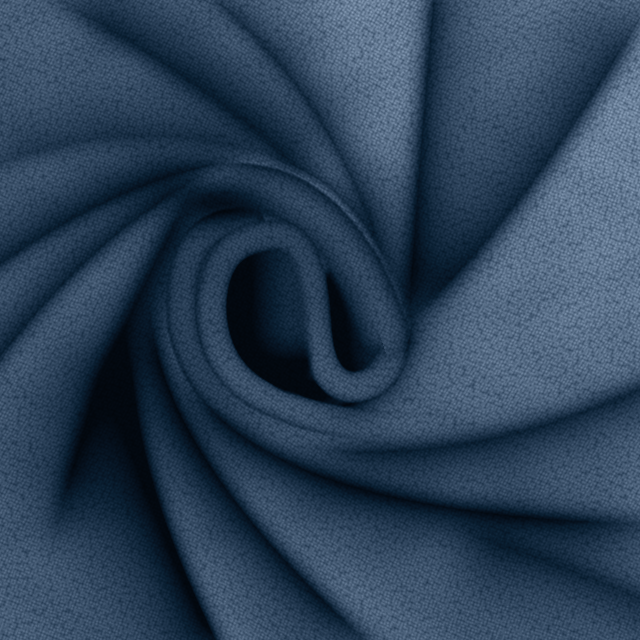
This texture is drawn by a WebGL 1 fragment shader. Its source:

```glsl
precision highp float;
// Blue knitted cloth twisted into a spiral, with soft folds radiating from a rolled centre.
uniform vec2 u_resolution;

const float BASE_LOW = .34, BASE_HIGH = .44;  // cloth brightness, lower left to upper right
const float RIM_LIGHT = .22;                  // lift on the lit side of a fold
const float CONTRAST = 1.2, PIVOT = .28;
const float LIP_RADIUS = .027, COLLAR_RADIUS = .05;
const float EDGE_SOFT = .006;
const float STITCH_FREQ = 850., STITCH_GAIN = .12;
const float FIBRE_SCALE = 170., FIBRE_GAIN = .42;

vec2 hash2(vec2 p) {
  vec2 q = vec2(dot(p, vec2(127.1, 311.7)), dot(p, vec2(269.5, 183.3)));
  return fract(sin(q) * 43758.5);
}

// Distance to the nearest scattered cell point
float cellular(vec2 p) {
  vec2 cell = floor(p), f = fract(p);
  float nearest = 2.;
  for (int j = -1; j <= 1; j++) {
    for (int i = -1; i <= 1; i++) {
      vec2 o = vec2(float(i), float(j));
      nearest = min(nearest, length(o + hash2(cell + o) - f));
    }
  }
  return nearest;
}

// Signed distance (positive on the left) and parameter of a quadratic curve
vec2 curve(vec2 p, vec2 a, vec2 b, vec2 c) {
  vec2 v = 2. * (b - a), k = a - 2. * b + c;
  float t = 0., best = 1e5;
  for (int i = 0; i <= 8; i++) {
    float s = float(i) / 8.;
    vec2 q = a + s * (v + s * k) - p;
    if (dot(q, q) < best) { best = dot(q, q); t = s; }
  }
  for (int i = 0; i < 4; i++) {
    vec2 q = a + t * (v + t * k) - p, dq = v + 2. * t * k;
    float speed = dot(dq, dq);
    t = clamp(t - dot(q, dq) / max(speed + 2. * dot(q, k), .3 * speed), 0., 1.);
  }
  vec2 r = p - a - t * (v + t * k), dir = v + 2. * t * k;
  return vec2((dir.x * r.y < dir.y * r.x ? -1. : 1.) * length(r), t);
}

// Crease multiplier: ends, then bend point with shadow widths left and right
float fold(vec2 p, vec4 ends, vec4 bend, float depth) {
  vec2 h = curve(p, ends.xy, bend.xy, ends.zw);
  float taper = smoothstep(0., .25, h.y) * smoothstep(1., .8, h.y);
  float width = h.x > 0. ? bend.z : bend.w, d = abs(h.x);
  float lit = step(width, .99 * max(bend.z, bend.w));
  float rim = lit * smoothstep(0., .035, d) * exp(-d * d * 250.);
  return 1. + depth * taper * (RIM_LIGHT * rim - exp(-d / width));
}

float tube(vec2 p, vec4 ends, vec2 bend) { return abs(curve(p, ends.xy, bend, ends.zw).x); }

// Lays a rounded roll of cloth over the brightness
float roll(float under, float d, float radius, float lit, float soft, float opacity) {
  float x = min(d / radius, 1.);
  float cover = opacity * smoothstep(radius, radius - soft, d);
  return mix(under, lit * (1. - .62 * x * x * x), cover);
}

float blob(vec2 p, vec2 centre, vec2 radii) {
  vec2 q = (p - centre) / radii;
  return exp(-dot(q, q));
}

float disc(vec2 p, vec2 centre, vec2 radii) {
  return smoothstep(1., .75, length((p - centre) / radii));
}

void main() {
  vec2 p = gl_FragCoord.xy / u_resolution;
  float v = mix(BASE_LOW, BASE_HIGH, smoothstep(.4, 1., .55 * (p.x + p.y)));
  v += .05 * blob(p, vec2(.57, .9), vec2(.1, .2));

  // Upper folds
  v *= fold(p, vec4(.27, 1.05, .61, .56), vec4(.52, .88, .03, .012), .45);
  v *= fold(p, vec4(.02, 1.04, .5, .7), vec4(.36, .86, .09, .035), .58);
  v *= fold(p, vec4(.69, 1.12, .635, .44), vec4(.66, .82, .05, .02), .66);
  v *= fold(p, vec4(.6, .47, 1.05, 1.06), vec4(.81, .63, .1, .02), .62);
  // Left folds
  v *= fold(p, vec4(-.1, .7, .49, .73), vec4(.2, .86, .08, .02), .35);
  v *= fold(p, vec4(-.15, .47, .42, .755), vec4(.16, .74, .05, .012), .55);
  v *= fold(p, vec4(-.1, .3, .35, .745), vec4(.1, .62, .05, .012), .55);
  v *= fold(p, vec4(.07, .1, .33, .74), vec4(.15, .46, .05, .08), .72);
  // Lower folds
  v *= fold(p, vec4(.195, .52, .39, -.1), vec4(.19, .25, .012, .08), .84);
  v *= fold(p, vec4(.235, .56, .66, -.08), vec4(.21, .3, .014, .05), .7);
  v *= fold(p, vec4(.27, .47, 1.15, .18), vec4(.34, .17, .025, .045), .72);
  v *= fold(p, vec4(.42, .31, 1.15, .47), vec4(.76, .24, .03, .055), .6);
  v *= fold(p, vec4(.68, .18, 1.2, -.03), vec4(.9, .12, .06, .07), .5);
  // Shadows hugging the centre
  v *= fold(p, vec4(.4, .765, .65, .45), vec4(.6, .71, .03, .01), .5);
  v *= fold(p, vec4(.645, .53, .48, .355), vec4(.65, .37, .02, .01), .7);

  // Outer ring, hollow and collar
  float ring = min(tube(p, vec4(.39, .65, .285, .5), vec2(.275, .66)),
                   tube(p, vec4(.285, .5, .46, .32), vec2(.3, .37)));
  float sink = smoothstep(.32, .44, p.x) * step(p.y, .5);
  v = roll(v, ring, LIP_RADIUS, .24, EDGE_SOFT, 1. - sink);
  float hollow = mix(.04, .2, smoothstep(.51, .62, p.x));
  v = mix(v, hollow, disc(p, vec2(.56, .5), vec2(.08, .13)));
  vec2 collar = curve(p, vec2(.31, .69), vec2(.5, .74), vec2(.592, .48));
  float turned = smoothstep(-.05, .02, collar.x);
  v = roll(v, abs(collar.x), COLLAR_RADIUS, mix(.13, .28, turned),
           mix(.04, EDGE_SOFT, turned), smoothstep(0., .25, collar.y));
  v *= 1. - .7 * blob(p, vec2(.335, .685), vec2(.075, .04));

  // Dark core with dim cloth on its right
  float core = disc(p, vec2(.42, .505), vec2(.1, .14));
  float dim = smoothstep(.36, .46, p.x) * smoothstep(.39, .5, p.y);
  v = mix(v, .035 + .14 * dim, core);
  v *= 1. - .88 * blob(p, vec2(.49, .388), vec2(.07, .045));

  // Curled lip
  float lip = tube(p, vec4(.615, .47, .555, .395), vec2(.612, .402));
  lip = min(lip, tube(p, vec4(.555, .395, .494, .49), vec2(.5, .395)));
  lip = min(lip, tube(p, vec4(.494, .49, .43, .632), vec2(.488, .632)));
  lip = min(lip, tube(p, vec4(.43, .632, .33, .52), vec2(.333, .632)));
  lip = min(lip, tube(p, vec4(.33, .52, .43, .372), vec2(.333, .41)));
  lip = min(lip, tube(p, vec4(.43, .372, .7, .33), vec2(.52, .328)));
  float merge = smoothstep(.46, .64, p.x) * smoothstep(.372, .345, p.y);
  merge = max(merge, smoothstep(.56, .59, p.x) * smoothstep(.41, .48, p.y));
  float soft = mix(EDGE_SOFT, .024, core * smoothstep(.42, .46, p.x));
  v = roll(v, lip, LIP_RADIUS, mix(.3, .25, smoothstep(.4, .6, p.y)), soft, 1. - merge);

  // Knit stitches and loose fibres
  v = max(PIVOT + (v - PIVOT) * CONTRAST, .03);
  vec2 w = p + .012 * sin(p.yx * 9. + vec2(0., 2.));
  vec2 knit = sin(vec2(w.x + .35 * w.y, w.y - .35 * w.x) * STITCH_FREQ);
  float fibre = .45 - cellular(w * FIBRE_SCALE);
  float patches = .04 * sin(p.x * 31. + 3. * sin(p.y * 17.)) * sin(p.y * 27. + p.x * 11.);
  v *= 1. + STITCH_GAIN * knit.x * knit.y + FIBRE_GAIN * fibre + patches;

  // Brightness to dyed blue
  vec3 colour = vec3(max(v - .085, .3 * v), v, v + .1 * (1. - exp(-11. * v)));
  gl_FragColor = vec4(clamp(colour, 0., 1.), 1.);
}
```
